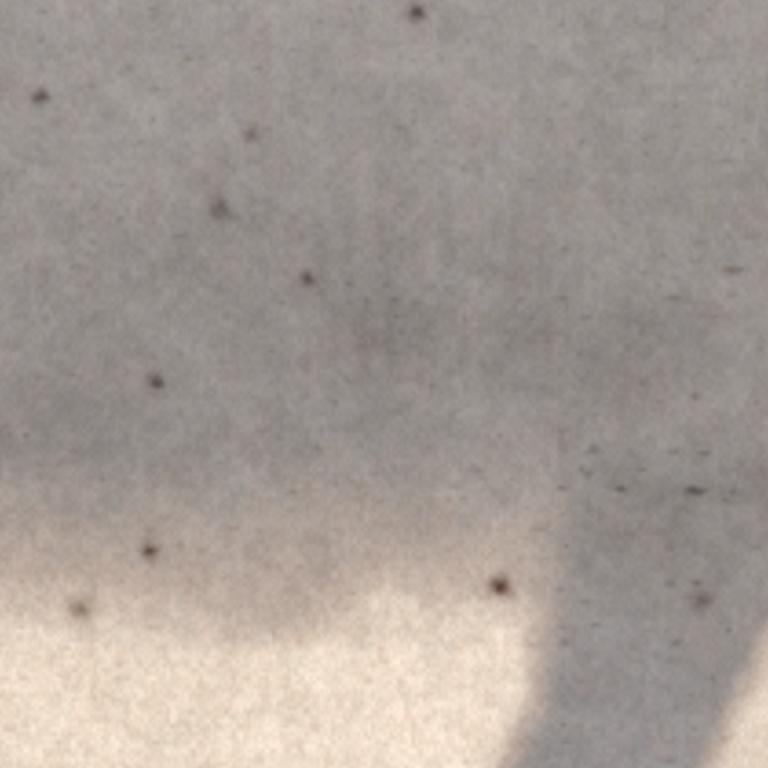
Write a Shadertoy shader that draws this texture.

```glsl
// Weathered concrete wall with warm sunlight below and a soft slanted shadow.

float hash(vec2 p) {
    return fract(sin(dot(p, vec2(127.1, 311.7))) * 43758.5453);
}

float noise(vec2 p) {
    vec2 i = floor(p), f = fract(p);
    f = f * f * (3.0 - 2.0 * f);
    return mix(mix(hash(i), hash(i + vec2(1, 0)), f.x),
               mix(hash(i + vec2(0, 1)), hash(i + vec2(1, 1)), f.x), f.y);
}

// Layered noise, centred on zero
float fbm(vec2 p) {
    float sum = 0.0, amp = 0.5;
    for (int i = 0; i < 4; i++) {
        sum += amp * (noise(p) - 0.5);
        p = mat2(1.6, 1.2, -1.2, 1.6) * p + 7.3;
        amp *= 0.55;
    }
    return sum;
}

// Soft elliptical patch
float blob(vec2 p, vec2 centre, vec2 radius) {
    vec2 d = (p - centre) / radius;
    return exp(-dot(d, d));
}

// Sunlight amount: a ramp up the wall, cut by the slanted shadow
float sunlight(vec2 p) {
    float h = p.y + 0.09 * fbm(p * 7.0) + 0.03 * fbm(p * 30.0);
    h += 0.035 * blob(p, vec2(0.36, 0.2), vec2(0.09, 0.06));
    h -= 0.03 * blob(p, vec2(0.55, 0.25), vec2(0.12, 0.1));
    float ramp = 0.32 * (1.0 - smoothstep(0.22, 0.48, h))
               + 0.68 * (1.0 - smoothstep(0.08, 0.30, h));
    float leftEdge = 0.665 + 0.36 * p.y - 0.35 * p.y * p.y + 0.02 * fbm(p * 14.0);
    float lit = 1.0 - smoothstep(-0.055, 0.045, p.x - leftEdge);
    float rightEdge = p.x - 0.915 - 0.48 * p.y + 0.02 * fbm(p * 18.0);
    float corner = smoothstep(-0.03, 0.04, rightEdge) * 0.78;
    return ramp * max(lit, corner);
}

// Sparse small pits, one candidate in each grid cell
float pits(vec2 p) {
    vec2 cell = floor(p), f = fract(p);
    float chance = hash(cell + 31.0);
    vec2 centre = 0.3 + 0.4 * vec2(hash(cell), hash(cell + 17.0));
    vec2 d = (f - centre) / vec2(0.22, 0.13 + 0.09 * hash(cell + 5.0));
    return smoothstep(0.8, 1.0, chance) * exp(-dot(d, d));
}

void mainImage(out vec4 fragColor, in vec2 fragCoord) {
    vec2 p = fragCoord / iResolution.xy;
    float sun = sunlight(p);

    // Shade, half light and full light
    vec3 shade = mix(vec3(0.585, 0.560, 0.545), vec3(0.615, 0.590, 0.575),
                     smoothstep(0.6, 1.0, p.y));
    vec3 col = mix(shade, vec3(0.720, 0.655, 0.610), smoothstep(0.0, 0.4, sun));
    col = mix(col, vec3(0.935, 0.865, 0.790), smoothstep(0.3, 0.95, sun));
    col += vec3(0.01, 0.015, 0.03) * blob(p, vec2(0.8, 0.03), vec2(0.13, 0.18));

    // Broad stains
    float stain = 0.055 * blob(p, vec2(0.80, 0.55), vec2(0.12, 0.07))
                + 0.050 * blob(p, vec2(0.49, 0.56), vec2(0.06, 0.12))
                + 0.045 * blob(p, vec2(0.82, 0.32), vec2(0.09, 0.09))
                + 0.035 * blob(p, vec2(0.96, 0.36), vec2(0.09, 0.08))
                + 0.025 * blob(p, vec2(0.08, 0.45), vec2(0.20, 0.06))
                + 0.020 * blob(p, vec2(0.33, 0.66), vec2(0.12, 0.16));
    col -= stain * vec3(1.0, 0.99, 0.96);
    col += 0.015 * blob(p, vec2(0.34, 0.50), vec2(0.05, 0.02));

    // Mottling, faint vertical streaks and grain
    float mottle = 0.06 * fbm(p * 9.0 + 3.0) + 0.07 * fbm(p * 34.0);
    float streak = 0.035 * (noise(p * vec2(55.0, 9.0)) - 0.5)
                 * blob(p, vec2(0.50, 0.68), vec2(0.25, 0.35));
    float grain = (noise(p * vec2(115.0, 95.0)) - 0.5) * 0.6
                + (noise(p * vec2(210.0, 180.0) + 9.0) - 0.5) * 0.5;
    col += mottle + streak + grain * mix(0.06, 0.115, sun);
    col += (noise(p * 60.0 + 40.0) - 0.5) * vec3(0.012, -0.004, -0.014);

    // Scattered pits, denser in the right-hand shadow
    float rough = 0.05 + 0.11 * blob(p, vec2(0.88, 0.36), vec2(0.16, 0.17));
    col -= pits(p * vec2(28.0, 40.0)) * rough;
    col -= pits(p * 47.0 + 13.0) * 0.05 * vec3(0.9, 1.0, 1.1);

    // Main holes: centre, radius, darkness
    vec4 holes[12] = vec4[12](
        vec4(0.652, 0.235, 0.013, 0.42), vec4(0.541, 0.984, 0.010, 0.27),
        vec4(0.052, 0.874, 0.010, 0.24), vec4(0.203, 0.503, 0.010, 0.22),
        vec4(0.196, 0.283, 0.010, 0.30), vec4(0.105, 0.206, 0.014, 0.22),
        vec4(0.400, 0.638, 0.009, 0.18), vec4(0.285, 0.728, 0.014, 0.14),
        vec4(0.327, 0.826, 0.011, 0.13), vec4(0.915, 0.218, 0.015, 0.14),
        vec4(0.905, 0.362, 0.013, 0.20), vec4(0.955, 0.648, 0.014, 0.15));
    for (int i = 0; i < 12; i++) {
        vec4 hole = holes[i];
        vec2 wobble = 0.006 * vec2(noise(p * 90.0) - 0.5, noise(p * 90.0 + 50.0) - 0.5);
        vec2 radius = hole.z * vec2(1.0, i > 9 ? 0.5 : 1.0);
        col -= hole.w * blob(p + wobble, hole.xy, radius) * vec3(0.95, 1.0, 1.0);
    }

    fragColor = vec4(clamp(col, 0.0, 1.0), 1.0);
}
```
